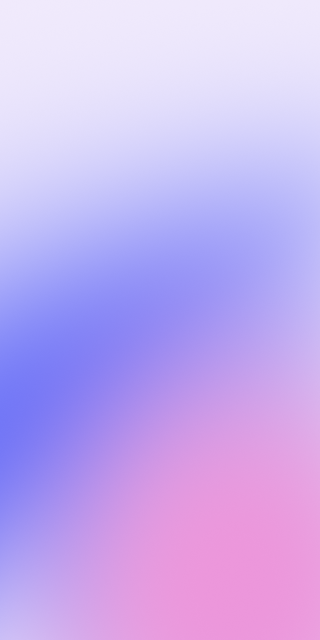
Reproduce this background procedurally as a Shadertoy shader.

```glsl
const vec3 PALE = vec3(0.945, 0.920, 0.988);
const vec3 BLUE = vec3(0.410, 0.450, 0.972);
const vec3 PINK = vec3(0.925, 0.590, 0.858);

float gaussian(float offset, float width) {
    float z = offset / width;
    return exp(-0.5 * z * z);
}

// Rising diagonal band that fades and narrows to the right
float ridgeGlow(vec2 p, float startHeight, float slope) {
    float offset = p.y - (startHeight + slope * p.x);
    float upperWidth = 0.43 - 0.14 * p.x;
    float lowerWidth = mix(0.43, 0.63, smoothstep(0.0, 0.4, p.x));
    float strength = 0.98 - 0.6 * p.x * p.x;
    return strength * gaussian(offset, offset > 0.0 ? upperWidth : lowerWidth);
}

// Elliptical glow; a higher falloff gives a flatter core
float ellipseGlow(vec2 p, vec2 center, vec2 radius, float falloff) {
    return exp(-pow(length((p - center) / radius), falloff));
}

// Fine grain against banding
float hash(vec2 p) {
    return fract(sin(dot(p, vec2(127.1, 311.7))) * 43758.5);
}

void mainImage(out vec4 fragColor, in vec2 fragCoord) {
    // Canvas spans 1 unit across and 2 units up
    vec2 p = fragCoord / iResolution.xy * vec2(1.0, 2.0);

    // Layered glows
    vec3 color = mix(PALE, BLUE, ridgeGlow(p, 0.646, 0.6));
    float pinkGlow = ellipseGlow(p, vec2(0.74, 0.15), vec2(0.58, 0.74), 2.8);
    color = mix(color, PINK, pinkGlow);

    color += (hash(p) - 0.5) / 255.0;
    fragColor = vec4(clamp(color, 0.0, 1.0), 1.0);
}
```
